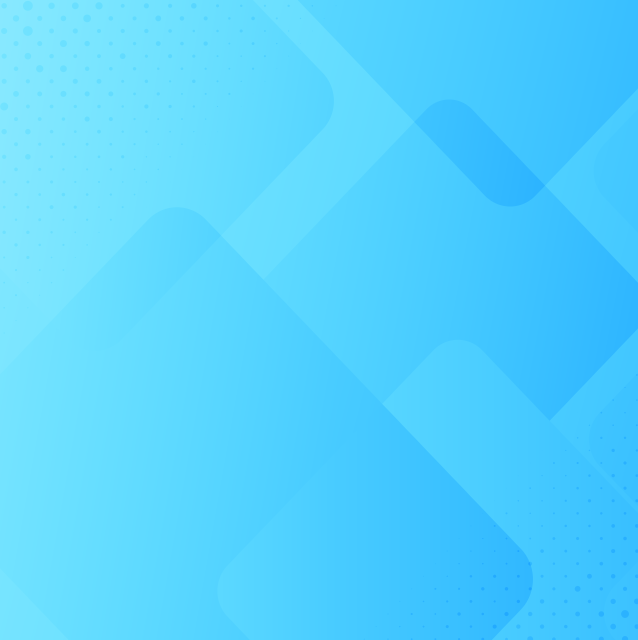
Write a Shadertoy shader that draws this background.

```glsl
// Layered translucent rounded tiles, tilted to a diamond, over a sky-blue gradient,
// with halftone dots in two corners. Every layer shifts a single scalar tone,
// which is turned into a colour by one deep-to-light ramp at the end.

const vec3 DEEP_BLUE = vec3(0.18, 0.71, 1.0);
const vec3 LIGHT_CYAN = vec3(0.53, 0.91, 1.0);
const float GREEN_BOW = 0.035;            // extra green in the middle of the ramp
const float TILT = 1.045;                 // steepness of the tile edges
const float FAR = 3.0;                    // limit well outside the canvas
const vec2 DOT_STEP = vec2(0.01852, 0.01966);
const vec2 DOT_ANCHOR_TOP = vec2(0.0065, 0.0091);
const vec2 DOT_ANCHOR_BOTTOM = vec2(0.9766, 0.8021);
const float DOT_MIN = 0.0010;
const float DOT_MAX_TOP = 0.0074;
const float DOT_MAX_BOTTOM = 0.0060;

float hash(vec2 cell) {
    return fract(sin(dot(cell, vec2(127.1, 311.7))) * 4375.85);
}

float coverage(float dist) {
    return clamp(0.5 - dist * iResolution.y, 0.0, 1.0);
}

// Rounded tile between two limits along the diagonal axes
float tile(vec2 diag, vec2 low, vec2 high, float radius) {
    vec2 q = abs(diag - 0.5 * (low + high)) - 0.5 * (high - low) + radius;
    float dist = length(max(q, 0.0)) + min(max(q.x, q.y), 0.0) - radius;
    return coverage(dist * 0.7071);
}

// Staggered dots that grow from the line x + y = start towards x + y = end
float halftone(vec2 p, vec2 anchor, float start, float end, float maxRadius) {
    vec2 grid = (p - anchor) / DOT_STEP;
    float row = round(grid.y);
    float shift = mod(row, 2.0);
    vec2 cell = vec2(2.0 * round((grid.x - shift) * 0.5) + shift, row);
    vec2 center = anchor + cell * DOT_STEP;
    float growth = (center.x + center.y - start) / (end - start);
    float radius = mix(DOT_MIN, maxRadius, clamp(growth, 0.0, 1.0));
    float chance = hash(cell);
    radius *= mix(0.6, 1.2, chance * chance);
    return coverage(length(p - center) - radius) * smoothstep(-0.04, 0.06, growth);
}

void mainImage(out vec4 fragColor, in vec2 fragCoord) {
    // Canvas units measured down from the top edge, and the two diagonal axes
    vec2 p = fragCoord / iResolution.y;
    p.y = 1.0 - p.y;
    vec2 diag = vec2(TILT * p.x + p.y, TILT * p.x - p.y);

    // Tile masks
    float topLeft = tile(diag, vec2(-1.0, -0.419), vec2(0.729, 0.413), 0.088);
    float topRight = tile(diag, vec2(-1.0, 0.486), vec2(1.180, FAR), 0.083);
    float middle = tile(diag, vec2(0.867, -0.4), vec2(1.555, 0.600), 0.075);
    float left = tile(diag, vec2(0.585, -0.888), vec2(1.803, -0.007), 0.095);
    float bottom = tile(diag, vec2(1.255, -0.592), vec2(FAR, 0.240), 0.080);
    float rightUpper = tile(diag, vec2(1.212, 0.678), vec2(FAR), 0.083);
    float rightLower = tile(diag, vec2(1.624, 0.251), vec2(FAR), 0.083);
    float corner = tile(diag, vec2(1.919, 0.005), vec2(FAR), 0.083);

    // Background and tiles, each with its own gradient
    float tone = 0.52 - 0.23 * p.x - 0.06 * p.y;
    tone += topLeft * (0.015 - 0.14 * p.x);
    tone -= topRight * (0.05 + 0.02 * p.x);
    tone += middle * (1.0 - left) * (0.005 - 0.085 * p.x);
    tone -= 0.015 * rightUpper + 0.018 * rightLower;
    tone = mix(tone, 0.52 - 0.3 * p.x, bottom);
    tone -= left * min(0.022 + 0.11 * p.x, 0.08);
    tone += 0.012 * corner;

    // Halftone corners
    tone -= 0.075 * halftone(p, DOT_ANCHOR_TOP, 0.54, 0.0, DOT_MAX_TOP);
    tone -= 0.07 * halftone(p, DOT_ANCHOR_BOTTOM, 1.56, 2.0, DOT_MAX_BOTTOM);

    // Tone to colour
    float t = (tone - DEEP_BLUE.r) / (LIGHT_CYAN.r - DEEP_BLUE.r);
    vec3 color = mix(DEEP_BLUE, LIGHT_CYAN, t);
    color.g += GREEN_BOW * 4.0 * t * (1.0 - t);
    fragColor = vec4(clamp(color, 0.0, 1.0), 1.0);
}
```
